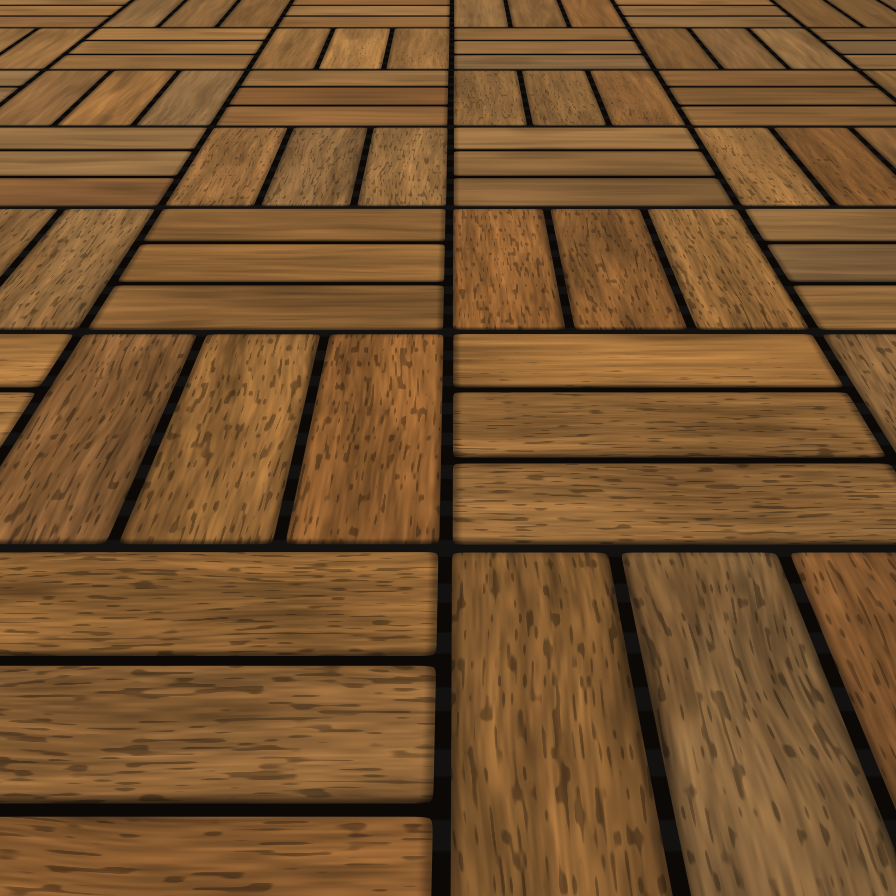
A WebGL 1 fragment shader for this texture:

```glsl
precision highp float;
// Wooden deck tiles receding to a horizon above the frame. Each screen point is
// projected onto the floor, split into a checkerboard of square tiles holding
// three slats each, then shaded with layered grain, soft bevels and dark gaps.

uniform vec2 u_resolution;

const vec2 VANISH = vec2(0.508, 1.284);     // vanishing point on the canvas
const float TILE_WIDTH = 0.627;             // tile width per unit below horizon
const float DEPTH_SCALE = 2.43;
const vec2 FLOOR_SHIFT = vec2(0.019, -2.712);

const float SLATS = 3.0;
const vec2 SLAT_HALF = vec2(0.154, 0.486);  // across, along
const float BEVEL = 0.022;
const float CORNER = 0.007;

const vec3 DARK_WOOD = vec3(0.42, 0.285, 0.15);
const vec3 GOLD_WOOD = vec3(0.68, 0.475, 0.25);
const vec3 GREY_WOOD = vec3(0.50, 0.40, 0.28);
const vec3 RED_WOOD = vec3(0.48, 0.28, 0.13);
const vec3 GAP_COLOR = vec3(0.045, 0.032, 0.022);
const vec3 CLIP_COLOR = vec3(0.085, 0.09, 0.085);

float hash(vec2 p) {
  vec3 q = fract(p.xyx * 0.1031);
  q += dot(q, q.yzx + 33.33);
  return fract((q.x + q.y) * q.z);
}

float noise(vec2 p) {
  vec2 i = floor(p);
  vec2 f = fract(p);
  f = f * f * (3.0 - 2.0 * f);
  float low = mix(hash(i), hash(i + vec2(1.0, 0.0)), f.x);
  float high = mix(hash(i + vec2(0.0, 1.0)), hash(i + 1.0), f.x);
  return mix(low, high, f.y);
}

// Centred noise that fades out once it is finer than the pixel footprint
float grain(vec2 p, vec2 freq, vec2 foot) {
  vec2 size = freq * foot;
  float visible = 1.0 - smoothstep(0.5, 1.3, max(size.x, size.y));
  return (noise(p * freq) - 0.5) * visible;
}

// Swaps the axes of slats that lie sideways
vec2 orient(vec2 p, float lengthwise) {
  return mix(p.yx, p, lengthwise);
}

// p and foot are (across, along) one slat, in tile units
vec3 wood(vec2 p, vec2 foot, vec2 id) {
  float tone = hash(id + 7.3);
  float age = hash(id + 31.7);
  vec3 color = mix(DARK_WOOD, GOLD_WOOD, 0.2 + 0.75 * tone);
  color = mix(color, GREY_WOOD, 0.6 * age * age);
  color = mix(color, RED_WOOD, 0.5 * smoothstep(0.72, 1.0, hash(id + 53.1)));

  vec2 g = p + 40.0 * vec2(hash(id), hash(id + 11.0));
  g.x += 0.035 * (noise(g * vec2(5.0, 3.0)) - 0.5);
  float shade = 0.26 * grain(g, vec2(9.0, 2.5), foot)
              + 0.24 * grain(g, vec2(36.0, 2.2), foot)
              + 0.20 * grain(g, vec2(85.0, 7.0), foot)
              + 0.24 * grain(g, vec2(170.0, 16.0), foot);
  float pores = smoothstep(0.17, 0.36, grain(g + 3.7, vec2(150.0, 24.0), foot));
  float stain = smoothstep(0.58, 0.9, noise(g * vec2(11.0, 3.5) + 9.0));
  color = mix(color, DARK_WOOD * 0.9, 0.4 * stain);
  return color * (1.0 + shade) * (1.0 - 0.3 * pores);
}

void main() {
  vec2 p = gl_FragCoord.xy / u_resolution;
  float pixel = 1.0 / u_resolution.y;

  // Perspective floor coordinates and the size of one pixel on the floor
  float drop = VANISH.y - p.y;
  float slope = (p.x - VANISH.x) / drop;
  vec2 ground = vec2(slope / TILE_WIDTH, DEPTH_SCALE / drop) + FLOOR_SHIFT;
  vec2 foot = pixel / drop * vec2(length(vec2(1.0, slope)) / TILE_WIDTH,
                                  DEPTH_SCALE / drop);

  // Tile, its direction, and the slat within it
  vec2 tile = floor(ground);
  float lengthwise = mod(tile.x + tile.y, 2.0);
  vec2 local = orient(fract(ground), lengthwise);
  float slat = min(floor(local.x * SLATS), SLATS - 1.0);
  vec2 center = vec2((slat + 0.5) / SLATS, 0.5);
  vec2 q = local - center;
  vec2 id = tile * vec2(5.0, 17.0) + vec2(slat * 1.7, slat * 2.3) + 90.0;

  // Distance inside each edge, with the corners pulled in
  vec2 spot = orient(q, lengthwise);
  vec2 gap = orient(vec2(0.5 / SLATS, 0.5) - SLAT_HALF, lengthwise);
  vec2 room = orient(SLAT_HALF, lengthwise) - abs(spot);
  room -= CORNER * exp(-max(room.yx, 0.0) / CORNER);

  // Pixel coverage by this slat plus its neighbour beyond the gap
  vec2 cover = clamp(room / foot + 0.5, 0.0, 1.0)
             + clamp(0.5 - (room + 2.0 * gap) / foot, 0.0, 1.0);

  // Wood with bevels: near edges fall into shade, far edges catch light
  vec3 color = wood(q, orient(foot, lengthwise), id);
  vec2 tilt = 1.0 - smoothstep(vec2(0.0), BEVEL + 0.5 * foot, room);
  float nearEdge = step(spot.y, 0.0);
  color *= 1.0 - tilt.y * mix(0.12, 0.55, nearEdge);
  color *= 1.0 - 0.38 * tilt.x;

  // Distance dulls the wood; the right side is slightly dimmer
  float far = smoothstep(0.55, 1.0, p.y);
  color = mix(color, GREY_WOOD * 1.06, 0.28 * far);
  color *= 1.03 - 0.1 * smoothstep(0.45, 1.0, p.x);

  // Plastic base clips glimpsed inside the gaps
  float clip = smoothstep(0.55, 0.65, abs(fract(ground.y * 7.0) - 0.5) * 2.0);
  vec3 base = mix(GAP_COLOR, CLIP_COLOR, 0.6 * clip);
  gl_FragColor = vec4(mix(base, color, cover.x * cover.y), 1.0);
}
```
